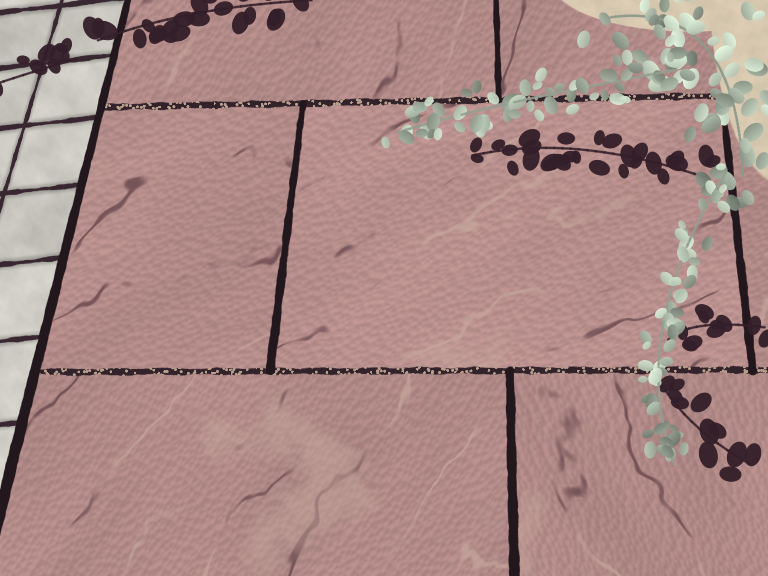
This texture is drawn by a Shadertoy shader. Its source:

```glsl
const vec3 SLAB = vec3(0.70, 0.545, 0.535);
const vec3 SLAB_PALE = vec3(0.78, 0.66, 0.62);
const vec3 SLAB_DARK = vec3(0.42, 0.29, 0.31);
const vec3 SETT = vec3(0.82, 0.81, 0.78);
const vec3 GAP = vec3(0.13, 0.09, 0.11);
const vec3 GRAVEL = vec3(0.72, 0.62, 0.55);
const vec3 POT = vec3(0.87, 0.81, 0.71);
const vec3 LEAF = vec3(0.70, 0.76, 0.69);
const vec3 SHADOW = vec3(0.20, 0.12, 0.16);
const float GRAIN_SCALE = 105.0;
const float CLEFT_FREQ = 8.0;
const float CLEFT_WIDTH = 0.055;
const float BED_WIDTH = 0.0055;
const float SETT_GROWTH = 0.838;
const float SETT_RATIO = 0.08;
// Upright joints: upper end, lower end
const vec4 JOINTS[4] = vec4[4](
    vec4(0.861, 1.01, 0.866, 0.826), vec4(0.526, 0.82, 0.469, 0.357),
    vec4(1.253, 0.833, 1.307, 0.357), vec4(0.885, 0.356, 0.893, -0.01));

float hash(vec2 p) { return fract(sin(dot(p, vec2(127.1, 311.7))) * 43758.5); }

float cover(float d) { float aa = 0.8 / iResolution.y; return 1.0 - smoothstep(-aa, aa, d); }

// Cellular noise: nearest distance and cell value
vec2 cells(vec2 p) {
    vec2 best = vec2(9.0, 0.0);
    for (int y = -1; y <= 1; y++)
    for (int x = -1; x <= 1; x++) {
        vec2 id = floor(p) + vec2(x, y);
        float d = length(id + vec2(hash(id), hash(id + 41.3)) - p);
        if (d < best.x) best = vec2(d, hash(id + 9.7));
    }
    return best;
}

float waves(vec2 p) {
    float sum = 0.0, amp = 0.5;
    for (int i = 0; i < 5; i++) {
        sum += amp * sin(p.x + 1.7 * sin(p.y + float(i)));
        p = mat2(1.6, 1.2, -1.2, 1.6) * p + 2.3;
        amp *= 0.55;
    }
    return sum;
}

mat2 turn(float a) { return mat2(cos(a), -sin(a), sin(a), cos(a)); }

float segment(vec2 p, vec2 a, vec2 b) {
    vec2 d = b - a;
    return length(p - a - d * clamp(dot(p - a, d) / dot(d, d), 0.0, 1.0));
}

// Riven stone: grain relief, soft mottling and broken cleft edges
vec3 stone(vec2 p, float angle, float seed) {
    vec2 q = turn(angle) * p + seed * 7.0;
    vec2 g = q * vec2(0.65, 1.0) * GRAIN_SCALE;
    float relief = cells(g).x - cells(g + vec2(0.25, 0.35)).x;
    float mottle = waves(q * vec2(5.0, 14.0));
    vec3 col = SLAB * (1.0 + 0.13 * relief + 0.035 * mottle + 0.05 * (seed - 0.5));
    float f = q.y * CLEFT_FREQ + 0.55 * waves(q * vec2(5.0, 9.0) + 3.0);
    float edge = abs(fract(f) - 0.5);
    float mask = waves(q * vec2(7.0, 11.0) + floor(f) * 5.1);
    float line = 1.0 - smoothstep(0.2 * CLEFT_WIDTH, CLEFT_WIDTH, edge);
    col = mix(col, SLAB_PALE, 0.65 * line * smoothstep(0.05, 0.5, mask));
    col = mix(col, SLAB_DARK, 0.85 * line * smoothstep(0.3, 0.65, -mask));
    return mix(col, SLAB_PALE, 0.5 * smoothstep(0.45, 0.9, waves(q * 6.0 + 8.0)));
}

vec3 setts(vec2 p, float divide) {
    float depth = 1.0 - p.y + 0.12 * (p.x - divide);
    float n = log(1.0 + SETT_GROWTH * depth) / SETT_RATIO - 0.1;
    float pitch = SETT_RATIO * (1.0 + SETT_GROWTH * depth) / SETT_GROWTH;
    float gap = min(abs(fract(n + 0.5) - 0.5) * pitch, 1.3 * abs(p.x - divide));
    float tone = hash(vec2(floor(n), step(divide, p.x)));
    vec3 col = SETT * (0.92 + 0.1 * tone + 0.05 * waves(p * 45.0));
    col *= 0.8 + 0.2 * smoothstep(0.003, 0.014, gap);
    return mix(col, GAP * 1.7, cover(gap - 0.004 - 0.002 * waves(p * 60.0)));
}

// Leaves scattered along a quadratic curve, with a thin stem
void spray(inout vec3 col, vec2 p, vec2 a, vec2 b, vec2 c, int count, float spread, float size, vec3 tone, float variation) {
    vec2 last = a;
    for (int i = 0; i < count; i++) {
        float t = (float(i) + 0.5) / float(count);
        vec2 key = vec2(float(i), a.x * 10.0);
        float h = hash(key + 5.0);
        vec2 mid = mix(mix(a, b, t), mix(b, c, t), t);
        vec2 leaf = mid + spread * (vec2(hash(key), hash(key + 2.7)) - 0.5);
        col = mix(col, tone * (1.0 - 0.3 * variation), 0.9 * cover(segment(p, last, mid) - 0.002));
        vec2 d = turn(h * 40.0) * (p - leaf);
        float radius = size * (0.55 + 0.5 * hash(key + 8.1));
        float light = 1.0 + variation * (0.8 * h - 0.5 + 0.25 * d.y / size);
        col = mix(col, tone * light, 0.95 * cover(length(d * vec2(1.0, 1.45)) - radius));
        last = mid;
    }
}

void mainImage(out vec4 fragColor, in vec2 fragCoord) {
    vec2 p = fragCoord / iResolution.y;
    float rough = waves(p * 70.0);

    // Slabs in three rows
    vec2 beds = vec2(0.354 + 0.003 * p.x, 0.811 + 0.018 * p.x);
    float row = step(beds.x, p.y) + step(beds.y, p.y), column = 0.0, upright = 9.0;
    for (int i = 0; i < 4; i++) {
        vec4 j = JOINTS[i];
        float x = mix(j.z, j.x, (p.y - j.w) / (j.y - j.w));
        column += step(j.w, p.y) * step(p.y, j.y) * step(x, p.x);
        upright = min(upright, segment(p, j.xy, j.zw));
    }
    float angle = row == 1.0 ? 0.5 : (row + column == 1.0 ? -1.1 : 1.0);
    vec3 col = stone(p, angle, hash(vec2(row, column) + 3.0));

    // Gravel beds and open joints
    float bed = min(abs(p.y - beds.x), abs(p.y - beds.y));
    vec2 grit = cells(p * 170.0);
    vec3 fill = mix(GAP * 1.5, GRAVEL, step(0.6, grit.y) * smoothstep(0.6, 0.3, grit.x));
    col = mix(col, fill, cover(bed - BED_WIDTH - 0.002 * rough));
    col = mix(col, GAP, cover(upright - mix(0.009, 0.005, p.y) - 0.0015 * rough));

    // Pale border
    float border = -0.028 + 0.25 * p.y;
    col = mix(col, setts(p, -0.192 + 0.3 * p.y), cover(p.x - border));
    col = mix(col, GAP, cover(abs(p.x - border) - mix(0.011, 0.006, p.y) - 0.001 * rough));

    // Pot, cast shadows and plant
    float pot = min(length((p - vec2(1.36, 1.05)) / vec2(0.13, 0.37)), length((p - vec2(1.2, 1.03)) / vec2(0.24, 0.085)));
    col = mix(col, POT * (0.97 + 0.03 * rough), cover(0.1 * (pot - 1.0)));
    spray(col, p, vec2(0.17, 0.93), vec2(0.33, 0.99), vec2(0.55, 1.0), 24, 0.065, 0.023, SHADOW, 0.0);
    spray(col, p, vec2(-0.02, 0.85), vec2(0.07, 0.88), vec2(0.14, 0.90), 10, 0.08, 0.018, SHADOW, 0.0);
    spray(col, p, vec2(0.82, 0.73), vec2(1.0, 0.77), vec2(1.23, 0.69), 28, 0.065, 0.020, SHADOW, 0.0);
    spray(col, p, vec2(1.16, 0.41), vec2(1.2, 0.45), vec2(1.34, 0.43), 11, 0.06, 0.020, SHADOW, 0.0);
    spray(col, p, vec2(1.15, 0.33), vec2(1.2, 0.25), vec2(1.31, 0.19), 11, 0.07, 0.023, SHADOW, 0.0);
    spray(col, p, vec2(1.06, 0.97), vec2(1.28, 1.0), vec2(1.29, 0.69), 80, 0.18, 0.019, LEAF, 0.7);
    spray(col, p, vec2(0.69, 0.77), vec2(0.85, 0.82), vec2(1.18, 0.88), 55, 0.07, 0.016, LEAF, 0.6);
    spray(col, p, vec2(1.26, 0.70), vec2(1.085, 0.42), vec2(1.172, 0.19), 55, 0.06, 0.015, LEAF, 0.6);

    fragColor = vec4(clamp(col, 0.0, 1.0), 1.0);
}
```
